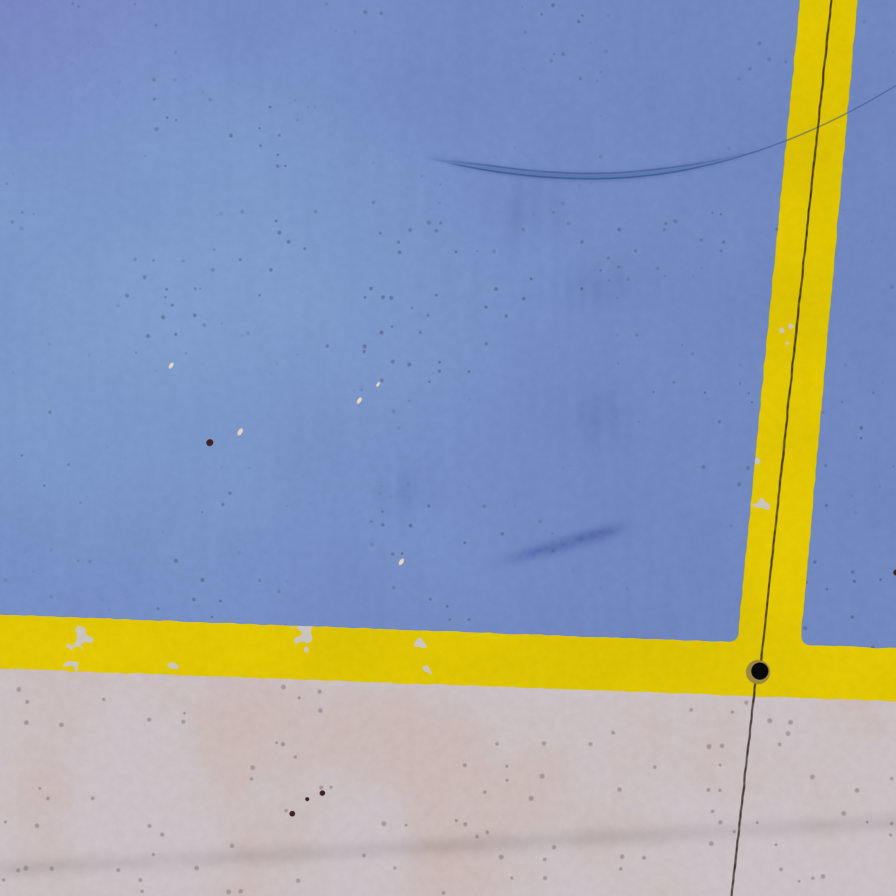
Reproduce this texture procedurally as a Shadertoy shader.

```glsl
// Painted sports floor: a blue field and bare concrete divided by worn yellow lines.
// Straight edges are linear distance tests; gradient noise adds mottling, grain and
// chipped paint; scuffs, a curved scratch, a seam and a bolt hole lie on top.

const vec3 BLUE_LIGHT = vec3(0.500, 0.615, 0.805);
const vec3 BLUE_DEEP  = vec3(0.435, 0.515, 0.740);
const vec3 CONCRETE   = vec3(0.790, 0.757, 0.772);
const vec3 WARM_STAIN = vec3(0.790, 0.725, 0.715);
const vec3 YELLOW     = vec3(0.870, 0.770, 0.015);
const vec3 CHIP       = vec3(0.790, 0.765, 0.740);
const vec3 SCRATCH    = vec3(0.235, 0.340, 0.560);
const vec3 SEAM       = vec3(0.200, 0.160, 0.130);
const vec2 HOLE       = vec2(0.848, 0.251);
const float HOLE_RADIUS = 0.0105;
const float SEAM_HALF   = 0.0012;
const float GRAIN       = 0.035;

// Worn patches of line paint: centre and reach
const vec3 WORN[10] = vec3[10](
    vec3(0.092, 0.289, 0.020), vec3(0.080, 0.255, 0.011), vec3(0.195, 0.256, 0.008),
    vec3(0.340, 0.289, 0.018), vec3(0.475, 0.252, 0.010), vec3(0.468, 0.283, 0.010),
    vec3(0.365, 0.244, 0.007), vec3(0.850, 0.438, 0.012), vec3(0.846, 0.486, 0.009),
    vec3(0.877, 0.631, 0.012));
const vec2 FLECKS[5] = vec2[5](vec2(0.191, 0.592), vec2(0.422, 0.571),
    vec2(0.401, 0.553), vec2(0.268, 0.518), vec2(0.448, 0.373));
const vec2 PITS[5] = vec2[5](vec2(0.326, 0.092), vec2(0.343, 0.108),
    vec2(0.360, 0.115), vec2(0.234, 0.506), vec2(1.000, 0.361));

float hash(vec2 p) {
    vec3 q = fract(vec3(p.xyx) * 0.1031);
    q += dot(q, q.yzx + 33.33);
    return fract((q.x + q.y) * q.z);
}

float gradientAt(vec2 cell, vec2 offset) {
    float a = 6.2832 * hash(cell);
    return dot(vec2(cos(a), sin(a)), offset);
}

float gradientNoise(vec2 p) {
    vec2 i = floor(p), f = p - i;
    vec2 u = f * f * f * (f * (f * 6.0 - 15.0) + 10.0);
    vec2 e = vec2(0.0, 1.0);
    return mix(mix(gradientAt(i, f), gradientAt(i + e.yx, f - e.yx), u.x),
               mix(gradientAt(i + e.xy, f - e.xy), gradientAt(i + e.yy, f - e.yy), u.x), u.y);
}

float fbm(vec2 p) {
    float sum = 0.0, amp = 0.6;
    for (int i = 0; i < 4; i++) {
        sum += amp * gradientNoise(p);
        p = mat2(1.6, 1.2, -1.2, 1.6) * p + 7.3;
        amp *= 0.5;
    }
    return sum;
}

float blob(vec2 p, vec2 radii) { p /= radii; return exp(-dot(p, p)); }

float fill(float d, float soft) { return 1.0 - smoothstep(-soft, soft, d); }

// Sparse specks, one per occupied grid cell
float specks(vec2 p, float scale, float density) {
    vec2 cell = floor(p * scale), f = fract(p * scale) - 0.5;
    vec2 jitter = 0.5 * (vec2(hash(cell + 3.1), hash(cell + 8.7)) - 0.5);
    float r = 0.10 + 0.14 * hash(cell + 5.3);
    return step(1.0 - density, hash(cell)) * (1.0 - smoothstep(r * 0.4, r + 0.1, length(f - jitter)));
}

void mainImage(out vec4 fragColor, in vec2 fragCoord) {
    vec2 p = fragCoord / iResolution.xy;
    float soft = max(0.8 / iResolution.y, 0.0010);
    float cloud = fbm(p * 5.0);
    float grain = fbm(p * 95.0);
    float streak = gradientNoise(p * vec2(65.0, 9.0));
    float wobble = 0.0012 * gradientNoise(p * 70.0);

    // Blue field with a pale haze at the left and faint rubbed marks
    float haze = blob(p - vec2(0.16, 0.67), vec2(0.42, 0.36));
    vec3 blue = mix(BLUE_DEEP, BLUE_LIGHT, clamp(haze * 0.85 + 0.13 + cloud * 0.3, 0.0, 1.0));
    blue += vec3(0.01, -0.025, 0.0) * blob(p - vec2(0.05, 1.0), vec2(0.16, 0.13));
    float rubbed = blob(p - vec2(0.66, 0.68), vec2(0.05, 0.025))
                 + blob(p - vec2(0.67, 0.535), vec2(0.03))
                 + blob(p - vec2(0.59, 0.765), vec2(0.035))
                 + blob(p - vec2(0.45, 0.45), vec2(0.025));
    blue -= rubbed * (0.025 + 0.035 * streak) + 0.008 * streak;
    blue *= 1.0 - 0.22 * specks(p, 95.0, 0.09) * smoothstep(-0.15, 0.25, cloud);

    // Concrete with warm stains and a long faint shadow
    vec3 ground = mix(CONCRETE, WARM_STAIN, smoothstep(-0.1, 0.35, cloud + 0.3 * blob(p - vec2(0.32, 0.17), vec2(0.16, 0.07))));
    ground -= 0.065 * blob(vec2(0.0, p.y - 0.030 - 0.052 * p.x), vec2(1.0, 0.010)) * (0.8 + cloud);
    ground *= 1.0 - 0.20 * specks(p, 80.0, 0.07);

    // Line edges, with a small fillet where they meet
    float lineTop = p.y - (0.3138 - 0.0375 * p.x) + wobble;
    float lineBottom = 0.254 - 0.0365 * p.x - p.y + wobble;
    float across = max(0.795 + 0.098 * p.y - p.x, p.x - 0.8685 - 0.0885 * p.y) + wobble;
    float fillet = max(0.012 - abs(lineTop - across), 0.0) / 0.012;
    float paint = max(min(lineTop, across) - 0.003 * fillet * fillet, lineBottom);
    vec3 col = mix(ground, blue, fill(-lineTop, soft));

    // Yellow paint, worn through in patches
    float wear = 0.0;
    for (int i = 0; i < 10; i++) wear += blob(p - WORN[i].xy, vec2(WORN[i].z));
    float chipped = smoothstep(0.0, 0.14, 0.9 * wear + 0.9 * gradientNoise(p * 95.0) - 0.66);
    vec3 yellow = mix(YELLOW * (1.0 + 0.08 * cloud), CHIP, chipped);
    col = mix(col, yellow, fill(paint, soft));

    // Broad diagonal scuff
    float along = (p.x - 0.531) / 0.172;
    float scuffY = p.y - 0.366 - 0.047 * along;
    float scuff = smoothstep(0.0, 0.5, along) * (1.0 - smoothstep(0.8, 1.05, along)) * blob(vec2(scuffY, 0.0), vec2(0.008, 1.0));
    col -= vec3(0.10, 0.11, 0.08) * scuff * (0.9 + grain);

    // Curved double scratch, tapering to a hairline
    float bend = p.x - 0.66;
    float arc = p.y - 0.8005 - (bend < 0.0 ? 0.70 : 0.90) * bend * bend;
    float heavy = smoothstep(0.46, 0.56, p.x) * (1.0 - smoothstep(0.72, 0.88, p.x));
    float hairline = smoothstep(0.47, 0.53, p.x) * fill(abs(arc) - 0.0009, soft);
    float second = heavy * fill(abs(arc - 0.006 * heavy) - 0.0010, soft);
    float smear = heavy * blob(vec2(arc - 0.002, 0.0), vec2(0.005, 1.0));
    col = mix(col, SCRATCH, clamp(0.55 * hairline + 0.45 * second + 0.4 * smear, 0.0, 0.85));

    // Expansion seam and bolt hole
    float seamX = p.y > HOLE.y ? 0.8215 + 0.1065 * p.y : 0.8165 + 0.1115 * p.y;
    float seam = fill(abs(p.x - seamX + wobble * 0.7) - SEAM_HALF, soft);
    col = mix(col, SEAM, seam * (0.8 + 0.3 * gradientNoise(p * 140.0)));
    float hole = length(p - HOLE);
    col = mix(col, vec3(0.60, 0.53, 0.25), fill(length(p - HOLE + vec2(0.002, 0.001)) - HOLE_RADIUS - 0.003, soft));
    col = mix(col, vec3(0.035, 0.03, 0.035), fill(hole - HOLE_RADIUS + 0.001, soft));

    // Pale flecks and dark pits
    for (int i = 0; i < 5; i++) {
        float r = 0.0022 + 0.0016 * hash(vec2(float(i), 4.0));
        vec2 f = p - FLECKS[i];
        col = mix(col, vec3(0.90, 0.84, 0.76), fill(length(vec2(f.x - 0.4 * f.y, f.y * 0.7)) - r * 0.75, soft));
        col = mix(col, vec3(0.24, 0.14, 0.14), fill(length(p - PITS[i]) + wobble - r, soft));
    }
    fragColor = vec4(clamp(col * (1.0 + GRAIN * grain), 0.0, 1.0), 1.0);
}
```
